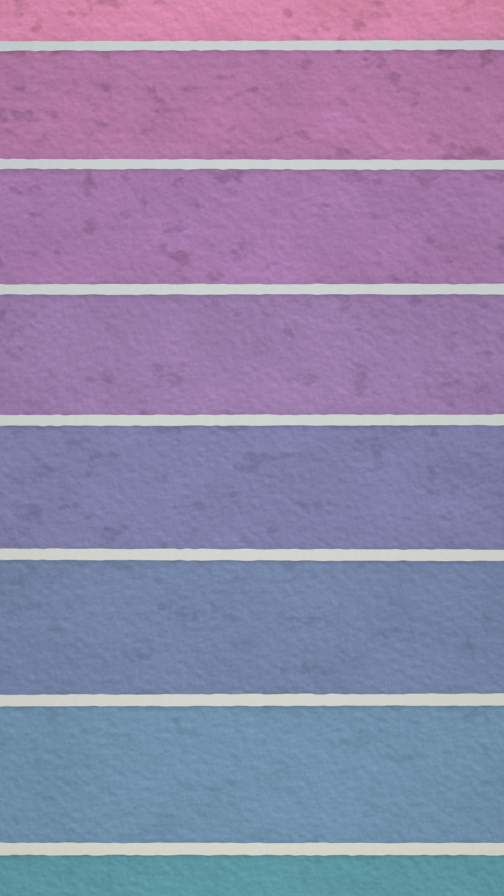
Give the GLSL for this background, as a WebGL 1 fragment shader.

```glsl
precision highp float;
// Textured paper bands, from pink through violet to teal, parted by pale strips.

uniform vec2 u_resolution;

float hash(vec2 p) {
  return fract(sin(dot(p, vec2(127.1, 311.7))) * 43758.5453);
}

float noise(vec2 p) {
  vec2 i = floor(p);
  vec2 f = fract(p);
  f = f * f * (3.0 - 2.0 * f);
  return mix(mix(hash(i), hash(i + vec2(1.0, 0.0)), f.x),
             mix(hash(i + vec2(0.0, 1.0)), hash(i + 1.0), f.x), f.y);
}

float fbm(vec2 p) {
  float sum = 0.0;
  float weight = 0.5;
  for (int i = 0; i < 4; i++) {
    sum += weight * noise(p);
    p = mat2(1.6, 1.2, -1.2, 1.6) * p + 7.3;
    weight *= 0.5;
  }
  return sum;
}

// Paint of each band, counted from the top.
vec3 bandColor(float band) {
  vec3 c = vec3(0.83, 0.53, 0.66);
  c = mix(c, vec3(0.69, 0.47, 0.64), step(0.5, band));
  c = mix(c, vec3(0.64, 0.475, 0.66), step(1.5, band));
  c = mix(c, vec3(0.60, 0.485, 0.66), step(2.5, band));
  c = mix(c, vec3(0.495, 0.495, 0.655), step(3.5, band));
  c = mix(c, vec3(0.455, 0.515, 0.645), step(4.5, band));
  c = mix(c, vec3(0.44, 0.565, 0.67), step(5.5, band));
  return mix(c, vec3(0.37, 0.595, 0.64), step(6.5, band));
}

void main() {
  vec2 uv = gl_FragCoord.xy / u_resolution;
  vec2 paper = gl_FragCoord.xy / u_resolution.x;
  float depth = 1.0 - uv.y;
  float blur = 0.9 / u_resolution.y;

  // Strips grow wider and further apart going down, with uneven cut edges.
  float band = 0.0;
  float strip = 0.0;
  float shadow = 0.0;
  float ragged = 0.0012 * (noise(paper * vec2(70.0, 25.0)) - 0.5);
  for (int i = 0; i < 7; i++) {
    float k = float(i);
    float center = 0.0508 + 0.1293 * k + 0.00336 * k * k;
    center += i == 4 ? -0.0026 : 0.0;
    center += 0.0012 * (uv.x - 0.5) * sin(k * 2.3 - 1.2);
    float offset = depth - center;
    float edge = abs(offset) - 0.0053 - 0.00027 * k + ragged;
    band += step(0.0, offset);
    strip = max(strip, 1.0 - smoothstep(-blur, blur, edge));
    shadow += exp(-max(edge, 0.0) / 0.0025) * (offset > 0.0 ? 1.0 : 0.45);
  }

  // Embossed grain, lit from above, with broad stains that fade downward.
  vec2 grainPos = paper * vec2(75.0, 95.0);
  float relief = fbm(grainPos) - fbm(grainPos + vec2(0.25, 0.5));
  float speck = noise(paper * 210.0) - 0.5;
  float stain = fbm(paper * vec2(9.0, 13.0) + 3.0) - 0.47;
  float pits = smoothstep(0.57, 0.78, fbm(paper * vec2(28.0, 40.0)));

  vec3 paint = bandColor(band);
  paint *= 1.0 + 0.16 * relief + 0.035 * speck;
  paint *= 1.0 + stain * mix(0.13, 0.06, depth);
  paint *= 1.0 - pits * mix(0.13, 0.04, depth);
  paint *= 1.0 - 0.13 * shadow * (0.6 + 0.8 * noise(paper * 60.0));

  vec3 pale = mix(vec3(0.78, 0.81, 0.82), vec3(0.83, 0.83, 0.79), depth);
  pale += 0.015 * speck;
  vec3 color = mix(paint, pale, strip);

  // Gentle falloff toward the sides.
  vec2 side = uv - 0.5;
  color *= 1.015 - 0.14 * side.x * side.x - 0.06 * side.y * side.y;
  gl_FragColor = vec4(color, 1.0);
}
```
